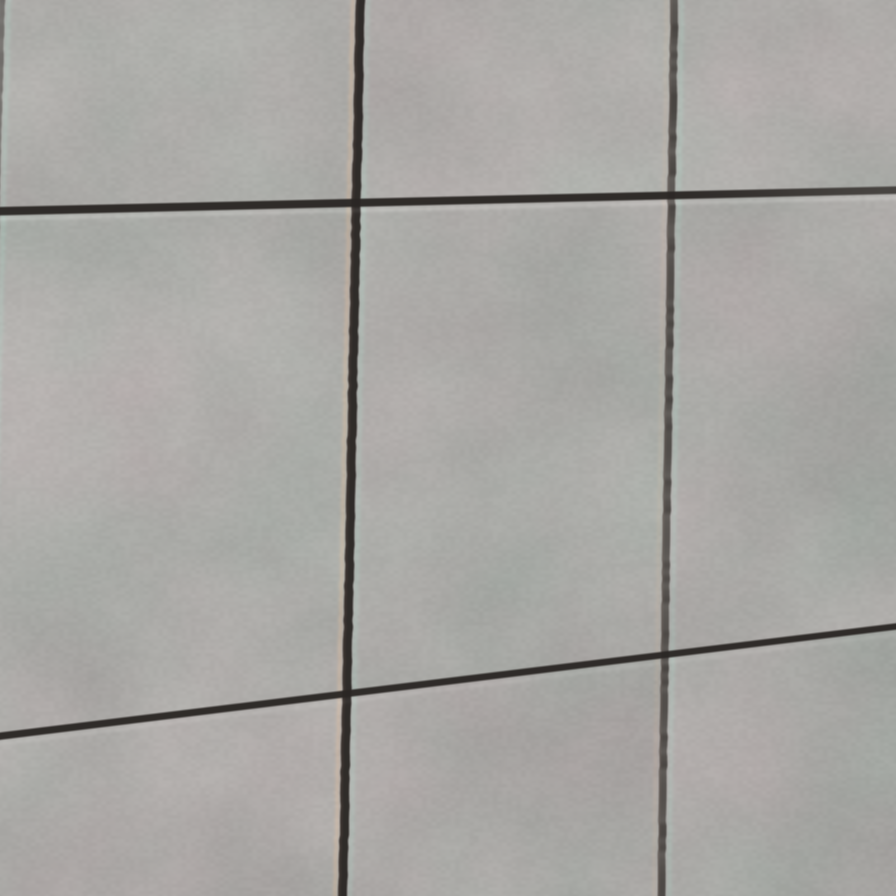
Reproduce this texture procedurally as a Shadertoy shader.

```glsl
const vec3 TILE_SHADE = vec3(0.632, 0.630, 0.618);
const vec3 TILE_LIGHT = vec3(0.728, 0.720, 0.708);
const vec3 GROUT_DARK = vec3(0.165, 0.150, 0.140);
const vec3 GROUT_WORN = vec3(0.365, 0.350, 0.335);
const vec3 WARM_FRINGE = vec3(0.070, 0.025, -0.015);
const vec3 COOL_FRINGE = vec3(0.000, 0.040, 0.030);

float hash(vec2 p) {
    p = fract(p * vec2(0.1031, 0.1137));
    p += dot(p, p.yx + 33.33);
    return fract((p.x + p.y) * p.x * 17.0);
}

float valueNoise(vec2 p) {
    vec2 cell = floor(p);
    vec2 f = fract(p);
    f = f * f * (3.0 - 2.0 * f);
    return mix(mix(hash(cell), hash(cell + vec2(1, 0)), f.x),
               mix(hash(cell + vec2(0, 1)), hash(cell + vec2(1, 1)), f.x), f.y);
}

float fbm(vec2 p) {
    float sum = 0.0;
    float amplitude = 0.5;
    for (int octave = 0; octave < 5; octave++) {
        sum += amplitude * valueNoise(p);
        p = mat2(0.8, 0.6, -0.6, 0.8) * p * 2.03 + 7.1;
        amplitude *= 0.5;
    }
    return sum;
}

// Perspective-spaced seams: x of an upright one, y of a slanted one
float uprightSeam(float index, float y) {
    float top = 0.0010 + index * (0.4264 - 0.0253 * index);
    return top - (0.0244 - 0.0049 * index) * (1.0 - y);
}

float slantedSeam(float index, float x) {
    return mix(0.1784, 0.7643, index) + mix(0.1224, 0.0235, index) * x;
}

float lineMask(float d, float halfWidth, float softness) {
    return 1.0 - smoothstep(halfWidth - softness, halfWidth + softness, abs(d));
}

float glow(float d, float center, float spread) {
    float t = (d - center) / spread;
    return exp(-t * t);
}

vec3 tileSurface(vec2 uv, vec2 tile) {
    vec2 offset = tile * vec2(13.7, 9.3);
    float clouds = fbm(uv * vec2(5.0, 6.0) + offset);
    float wear = fbm(uv * 12.0 + offset + 31.0);
    float light = 0.43 + 1.0 * (clouds - 0.48) + 0.45 * (wear - 0.48);
    light += 0.20 * (0.45 - uv.x) + 0.14 * (uv.y - 0.5);
    light += 0.10 * (hash(tile + 5.0) - 0.5);
    vec3 color = mix(TILE_SHADE, TILE_LIGHT, clamp(light, -0.15, 1.1));

    // Faint pink and green drift, then fine grain
    float drift = fbm(uv * 7.0 + offset + 67.0) - 0.48;
    color += drift * vec3(0.045, -0.020, 0.005);
    float grain = valueNoise(uv * vec2(190.0, 260.0)) - 0.5;
    return color + 0.022 * grain;
}

void mainImage(out vec4 fragColor, in vec2 fragCoord) {
    vec2 uv = fragCoord / iResolution.xy;
    float softness = max(0.0017, 1.0 / min(iResolution.x, iResolution.y));

    // Identify the tile by the seams already passed
    vec2 tile = vec2(0.0);
    for (int i = 0; i < 3; i++) {
        tile.x += step(uprightSeam(float(i), uv.y), uv.x);
    }
    for (int i = 0; i < 2; i++) {
        tile.y += step(slantedSeam(float(i), uv.x), uv.y);
    }
    vec3 color = tileSurface(uv, tile);

    // Upright grout with ragged edges and colored fringes
    for (int i = 0; i < 3; i++) {
        float index = float(i);
        float ragged = valueNoise(vec2(uv.y * 130.0, index * 9.0)) - 0.5;
        float d = uv.x - uprightSeam(index, uv.y) + 0.0012 * ragged;
        float middle = 1.0 - abs(index - 1.0);
        color += WARM_FRINGE * glow(d, -0.0085, 0.0030) * mix(0.4, 1.0, middle);
        color += COOL_FRINGE * glow(d, 0.0085, 0.0035);
        float worn = (1.0 - middle) * (0.75 + 0.5 * ragged);
        vec3 grout = mix(GROUT_DARK, GROUT_WORN, worn);
        grout += 0.06 * smoothstep(0.0, 0.005, -d) * vec3(1.0, 0.7, 0.6);
        float halfWidth = mix(0.0043, 0.0050, middle);
        float strength = index < 0.5 ? 0.6 : 0.96;
        color = mix(color, grout, strength * lineMask(d, halfWidth, softness));
    }

    // Slanted grout with a pale lower lip
    for (int i = 0; i < 2; i++) {
        float index = float(i);
        float d = uv.y - slantedSeam(index, uv.x);
        color += 0.055 * glow(d, -0.0085, 0.0030) * mix(0.5, 1.0, index);
        float fade = index * smoothstep(0.75, 1.0, uv.x);
        vec3 grout = mix(GROUT_DARK, GROUT_WORN, 0.5 * fade);
        float halfWidth = mix(0.0041, 0.0047, index) - 0.0005 * uv.x;
        color = mix(color, grout, 0.96 * lineMask(d, halfWidth, softness));
    }

    fragColor = vec4(color, 1.0);
}
```
